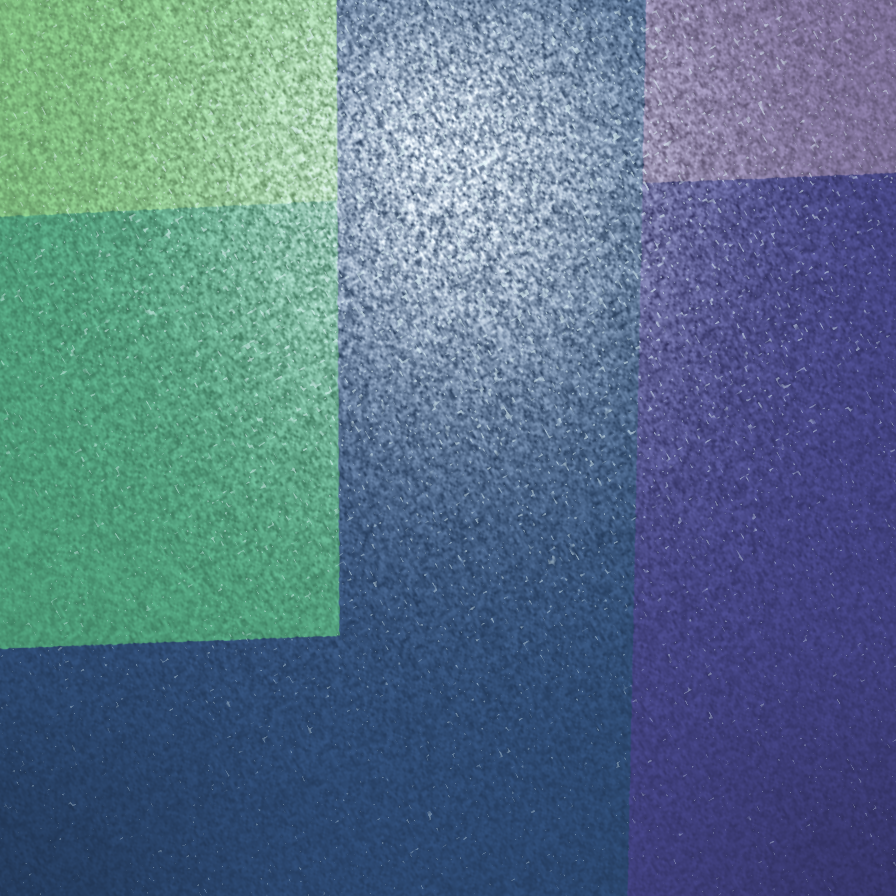
Give the GLSL for this background, as a Shadertoy shader.

```glsl
// Overlapping green, navy and violet panels on grainy, glittering foil lit by a soft lamp glow.

// Integer hash of a lattice cell, result in 0..1
float hash(vec2 cell) {
    uvec2 q = uvec2(ivec2(cell)) * uvec2(1597334673u, 3812015801u);
    uint h = (q.x ^ q.y) * 1597334673u;
    h = (h ^ (h >> 15)) * 2246822519u;
    h ^= h >> 13;
    return float(h >> 8) / 16777216.0;
}

// Smooth value noise
float noise(vec2 p) {
    vec2 i = floor(p), f = fract(p);
    f = f * f * (3.0 - 2.0 * f);
    return mix(mix(hash(i), hash(i + vec2(1, 0)), f.x),
               mix(hash(i + vec2(0, 1)), hash(i + vec2(1, 1)), f.x), f.y);
}

// Antialiased step: 1 where the signed distance is positive
float inside(float d) {
    float w = 1.0 / iResolution.y;
    return smoothstep(-w, w, d);
}

void mainImage(out vec4 fragColor, in vec2 fragCoord) {
    vec2 uv = fragCoord / iResolution.xy;

    // Embossed grain, stretched along a slight diagonal
    vec2 slanted = mat2(0.86, -0.5, 0.5, 0.86) * uv;
    float coarse = noise(slanted * vec2(270.0, 210.0) + 400.0);
    float fine = noise(slanted * vec2(430.0, 350.0) + 900.0);
    float grain = (0.55 * coarse + 0.45 * fine - 0.5) * 2.0;

    // Panel edges are slightly tilted and roughened by the grain
    vec2 p = uv + 0.0012 * grain;
    float green = inside(0.379 - 0.005 * (p.y - 0.29) - p.x)
                * inside(p.y - 0.276 - 0.038 * p.x);
    float lime = green * inside(p.y - 0.758 - 0.048 * p.x);
    float violet = inside(p.x - 0.7005 - 0.021 * p.y);
    float mauve = violet * inside(p.y - 0.766 - 0.041 * p.x);

    // Flat panel colours
    vec3 color = mix(vec3(0.165, 0.275, 0.435), vec3(0.19, 0.31, 0.47), uv.y);
    color = mix(color, vec3(0.29, 0.60, 0.46), green);
    color = mix(color, vec3(0.47, 0.71, 0.47), lime);
    color = mix(color, vec3(0.25, 0.25, 0.50), violet);
    color = mix(color, vec3(0.47, 0.42, 0.58), mauve);

    // Shading towards the lower corners
    color *= 1.0 - 0.15 * smoothstep(0.35, 0.0, uv.y) * smoothstep(0.1, 0.5, abs(uv.x - 0.5));

    // Lamp reflection: a bright core inside a wide halo
    vec2 d = uv - vec2(0.5, 0.82);
    vec2 core = d / vec2(0.24, d.y > 0.0 ? 0.24 : 0.30);
    float glow = exp(-dot(core, core));
    float halo = exp(-dot(d, d) / 0.25);

    // Grain breaks the reflection into glints and darker pits
    color *= 1.0 + grain * (0.13 + 0.2 * halo);
    float sheen = 0.58 * glow * (1.0 + 0.95 * grain) + 0.05 * halo * (1.0 + grain);
    color = mix(color, vec3(0.95, 0.98, 1.0), clamp(sheen, 0.0, 1.0));

    // Sparse sparkles, denser near the lamp
    float glitter = noise(slanted * vec2(300.0, 240.0) + 1700.0);
    float sparkle = smoothstep(0.93 - 0.22 * halo, 1.0, glitter);
    color = mix(color, vec3(0.88, 0.96, 0.97), sparkle * (0.3 + 0.4 * halo));

    fragColor = vec4(clamp(color, 0.0, 1.0), 1.0);
}
```
